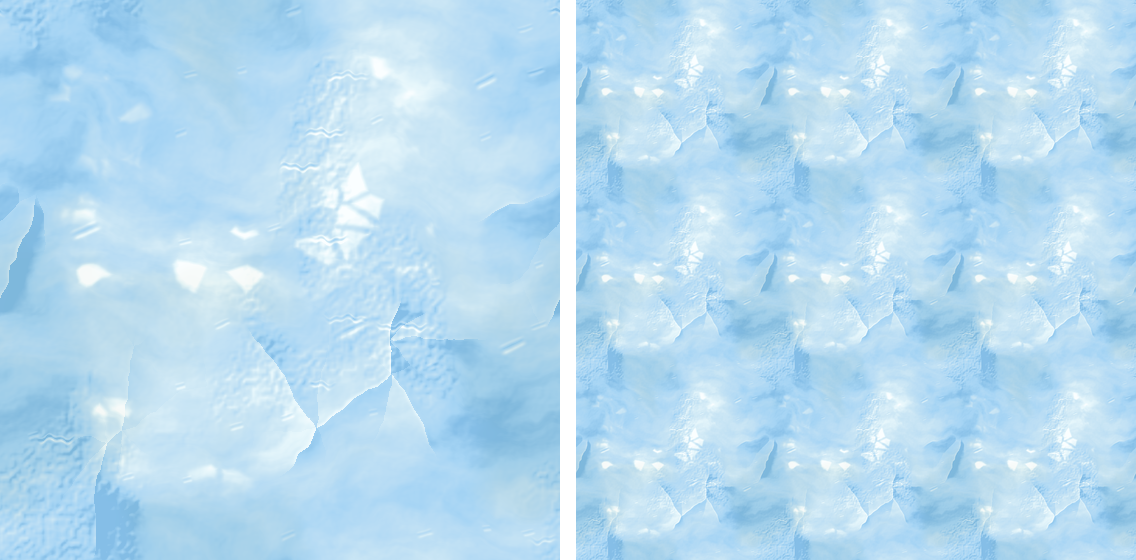
Left: one tile. Right: repeated 3 by 3.
This texture is drawn by a three.js fragment shader. Its source:

```glsl
varying vec2 vUv;

#define FACETS vec2(4.0, 3.0)
#define CHIPS vec2(17.0, 19.0)
#define CLOUD_CONTRAST 6.2
#define FOLD_DEPTH 2.3
#define GRAIN_COUNT 120.0
#define GRAIN_DEPTH 2.4
#define DEEP vec3(0.52, 0.745, 0.905)
#define BLUE vec3(0.645, 0.83, 0.955)
#define MID vec3(0.725, 0.865, 0.955)
#define PALE vec3(0.80, 0.905, 0.96)
#define FROST vec3(0.90, 0.965, 0.985)
#define TAU 6.2831853

vec2 hash2(vec2 p) {
  vec3 q = fract(p.xyx * vec3(0.1031, 0.1030, 0.0973));
  q += dot(q, q.yzx + 33.33);
  return fract((q.xx + q.yz) * q.zy);
}

// Value noise with n whole cells across the tile
float noise(vec2 uv, vec2 n) {
  vec2 p = uv * n, i = floor(p), f = fract(p);
  f = f * f * f * (f * (f * 6.0 - 15.0) + 10.0);
  vec2 e = vec2(1.0, 0.0);
  float a = hash2(mod(i, n) + n).x;
  float b = hash2(mod(i + e, n) + n).x;
  float c = hash2(mod(i + e.yx, n) + n).x;
  float d = hash2(mod(i + e.xx, n) + n).x;
  return mix(mix(a, b, f.x), mix(c, d, f.x), f.y);
}

float fbm(vec2 uv, vec2 n) {
  float sum = 0.0, amp = 0.516;
  for (int k = 0; k < 5; k++) {
    sum += amp * noise(uv, n);
    uv += vec2(0.137, 0.291);
    n *= 2.0;
    amp *= 0.5;
  }
  return sum;
}

// Cellular shards: xy = normal of nearest edge, z = distance to it, w = cell id
vec4 shards(vec2 uv, vec2 n) {
  vec2 p = uv * n, i = floor(p), f = fract(p), near = vec2(0.0), nearCell = vec2(0.0);
  float best = 8.0;
  for (int y = -1; y <= 1; y++) for (int x = -1; x <= 1; x++) {
    vec2 g = vec2(float(x), float(y));
    vec2 r = g + hash2(mod(i + g, n) + 7.0) - f;
    if (dot(r, r) < best) { best = dot(r, r); near = r; nearCell = g; }
  }
  vec3 edge = vec3(1.0, 0.0, 8.0);
  for (int y = -2; y <= 2; y++) for (int x = -2; x <= 2; x++) {
    vec2 g = nearCell + vec2(float(x), float(y));
    vec2 r = g + hash2(mod(i + g, n) + 7.0) - f;
    vec2 gap = r - near;
    if (dot(gap, gap) > 0.0001) {
      vec2 normal = normalize(gap);
      float d = dot(0.5 * (near + r), normal);
      if (d < edge.z) edge = vec3(normal, d);
    }
  }
  return vec4(edge, hash2(mod(i + nearCell, n) + 31.0).y);
}

// Scattered tapered strokes, bright below with a thin shadow above
float strokes(vec2 uv, vec2 n, float angle, float len, float wid, float share) {
  vec2 i = floor(uv * n), along = vec2(cos(angle), sin(angle));
  float sum = 0.0;
  for (int y = -1; y <= 1; y++) for (int x = -1; x <= 1; x++) {
    vec2 cell = i + vec2(float(x), float(y)), id = mod(cell, n);
    vec2 pick = hash2(id + 53.0);
    vec2 d = uv - (cell + 0.2 + 0.6 * hash2(id + 19.0)) / n;
    float s = dot(d, along) / (len * (0.5 + 0.5 * pick.y));
    float t = dot(d, vec2(-along.y, along.x)) / wid;
    float body = exp(-t * t) - 0.45 * exp(-2.0 * (t - 2.0) * (t - 2.0));
    body += 0.5 * exp(-2.0 * (t - 3.6) * (t - 3.6));
    sum += body * smoothstep(1.0, 0.5, abs(s)) * step(pick.x, share);
  }
  return sum;
}

void main() {
  vec2 uv = vUv;
  vec2 warp = vec2(fbm(uv + 0.31, vec2(5.0)), fbm(uv + 0.73, vec2(5.0))) - 0.5;
  vec2 bent = uv + 0.16 * warp + 0.02 * sin(TAU * (2.0 * uv.yx + vec2(0.1, 0.4)));

  // Cloudy depth and faint brushed streaks
  float tone = 2.05 + CLOUD_CONTRAST * (fbm(bent, vec2(3.0, 4.0)) - 0.5);
  tone += 1.5 * (fbm(bent + 0.2, vec2(13.0, 31.0)) - 0.5);

  // Creased facets: pale on one side, deep blue on the other
  vec4 facet = shards(uv + 0.09 * warp, FACETS);
  float side = dot(facet.xy, vec2(0.94, -0.34));
  float creased = smoothstep(0.46, 0.66, noise(bent + 0.45, vec2(5.0, 4.0)));
  float fold = max(side, 0.0) * 0.4 + min(side, 0.0);
  tone += FOLD_DEPTH * creased * fold * exp(-5.0 * facet.z);
  tone += 0.9 * creased * max(side, 0.0) * exp(-facet.z * facet.z * 3500.0);
  tone += 0.7 * (facet.w - 0.5) * creased * smoothstep(0.0, 0.02, facet.z);

  // Frosted grain in upright patches
  float frosted = smoothstep(0.5, 0.64, fbm(bent + 0.6, vec2(6.0, 3.0)));
  vec2 slope = vec2(0.0035, -0.0035);
  float grain = noise(uv, vec2(GRAIN_COUNT)) - noise(uv + slope, vec2(GRAIN_COUNT));
  grain += 0.6 * (noise(uv, vec2(71.0)) - noise(uv + slope, vec2(71.0)));
  tone += GRAIN_DEPTH * grain * (0.07 + 0.6 * frosted) - 0.35 * frosted;

  // Bright haze holding small broken chips
  float haze = smoothstep(0.57, 0.74, fbm(bent + 0.85, vec2(4.0, 5.0)));
  vec4 chip = shards(uv + 0.03 * warp, CHIPS);
  tone += haze * (0.9 + 2.0 * step(0.66, chip.w) * smoothstep(0.0, 0.2, chip.z));

  // Slanted scrapes, small nicks and wavy level cracks
  vec2 wavy = uv + vec2(0.0, 0.003 * sin(TAU * 19.0 * uv.x) + 0.002 * sin(TAU * 43.0 * uv.x));
  tone += 1.9 * strokes(uv + 0.015 * warp, vec2(4.0), 0.45, 0.048, 0.0038, 0.3);
  tone += 1.1 * strokes(uv + 0.04 * warp, vec2(11.0), 0.3, 0.018, 0.0024, 0.25);
  tone += 2.2 * frosted * strokes(wavy, vec2(6.0, 11.0), 0.0, 0.06, 0.0024, 0.35);

  vec3 color = mix(DEEP, BLUE, clamp(tone, 0.0, 1.0));
  color = mix(color, MID, clamp(tone - 1.0, 0.0, 1.0));
  color = mix(color, PALE, clamp(tone - 2.0, 0.0, 1.0));
  color = mix(color, FROST, clamp(tone - 3.0, 0.0, 1.0));
  color = mix(color, vec3(0.98, 0.995, 1.0), clamp(tone - 4.0, 0.0, 1.0));

  // Greyer veils of thick ice
  float veil = smoothstep(0.42, 0.64, fbm(bent + 0.37, vec2(3.0)));
  color -= veil * vec3(0.025, 0.025, 0.042);
  gl_FragColor = vec4(color, 1.0);
}
```
